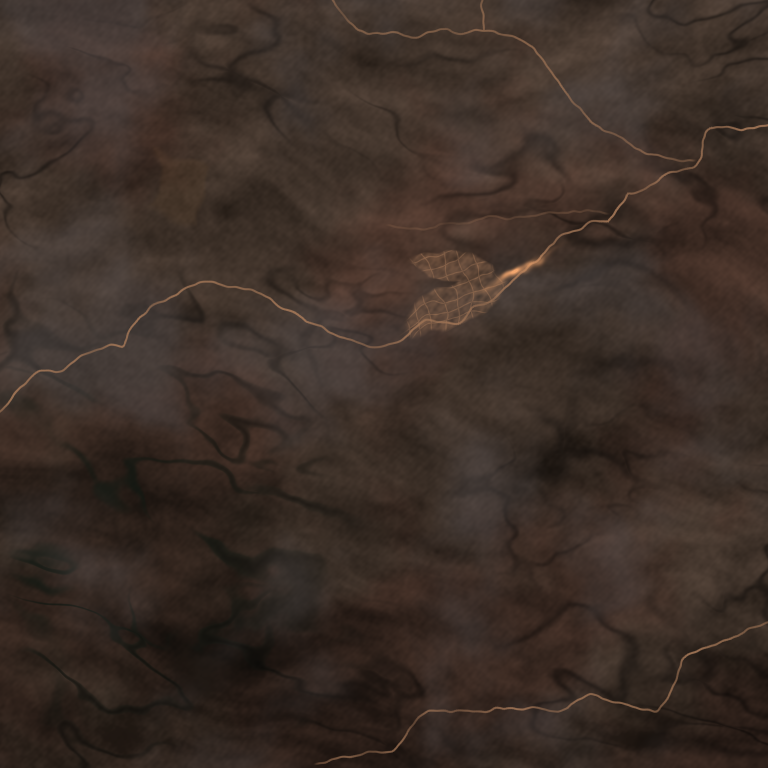
Give the GLSL for this texture, as a Shadertoy shader.

```glsl
// Dark upland seen from high above: creased brown hills under thin haze, crossed
// by winding pale roads with a small field settlement. Relief and haze are layers
// of warped gradient noise; each road is a sum of smooth steps, bent by noise.
const vec3 SHADOW = vec3(0.125, 0.095, 0.072);
const vec3 PALE_EARTH = vec3(0.385, 0.312, 0.265);
const vec3 RUST = vec3(0.250, 0.165, 0.132);
const vec3 FOREST = vec3(0.080, 0.115, 0.085);
const vec3 HAZE = vec3(0.318, 0.288, 0.283);
const vec3 ROAD = vec3(0.640, 0.465, 0.340);
const vec3 LAMP = vec3(0.950, 0.650, 0.430);
const float ROAD_HALF_WIDTH = 0.0010;
const float RELIEF = 0.50;
const float CREASE_DEPTH = 0.36;
const float HAZE_AMOUNT = 0.55;
const float GRAIN = 0.075;

vec2 gradientAt(vec2 cell) {
    uvec2 k = uvec2(ivec2(cell) + 4096);
    uint h = k.x * 73856093u ^ k.y * 19349663u;
    h = (h ^ (h >> 15)) * 739391u;
    h = (h ^ (h >> 13)) * 668265u;
    float angle = float((h >> 8) & 65535u) / 65536.0 * 6.28318;
    return vec2(cos(angle), sin(angle));
}

float noise(vec2 p) {
    vec2 i = floor(p), f = p - i, o = vec2(1, 0);
    vec2 u = f * f * f * (f * (f * 6.0 - 15.0) + 10.0);
    float low = mix(dot(gradientAt(i), f), dot(gradientAt(i + o), f - o), u.x);
    float high = mix(dot(gradientAt(i + o.yx), f - o.yx), dot(gradientAt(i + o.xx), f - o.xx), u.x);
    return mix(low, high, u.y);
}

float fbm(vec2 p, int octaves) {
    float sum = 0.0, amp = 1.0;
    for (int i = 0; i < octaves; i++) {
        sum += amp * noise(p);
        p = mat2(1.6, 1.2, -1.2, 1.6) * p + 7.3;
        amp *= 0.5;
    }
    return sum;
}

float rise(float a, float b, float x) { return smoothstep(a, b, x); }

float span(float a, float b, float x) { return rise(a, a + 0.01, x) * (1.0 - rise(b - 0.01, b, x)); }

// Soft blob with radii r, tilted by the given slope
float blob(vec2 p, vec2 centre, vec2 r, float slope) {
    vec2 d = p - centre;
    d.y -= slope * d.x;
    d /= r;
    return exp(-dot(d, d));
}

// Anti-aliased stroke along the zero line of a field
float stroke(float field, float halfWidth, float pixel) {
    float steep = max(length(vec2(dFdx(field), dFdy(field))) / pixel, 0.2);
    float soft = max(pixel, 0.0012);
    return 1.0 - smoothstep(halfWidth - soft * 0.5, halfWidth + soft, abs(field) / steep);
}

void mainImage(out vec4 fragColor, in vec2 fragCoord) {
    float pixel = 1.0 / iResolution.y;
    vec2 p = fragCoord * pixel;

    // Hills, stretched sideways and warped
    vec2 warp = vec2(fbm(p * 3.0 + 3.0, 3), fbm(p * 3.0 + 31.0, 3));
    vec2 s = vec2(p.x * 0.75 + p.y * 0.15, p.y * 1.35 + p.x * 0.18) + 0.07 * warp;
    float light = fbm(s * 6.0, 6) - fbm(s * 6.0 + vec2(0.10, -0.16), 6);
    float tone = 0.40 + 0.28 * fbm(s * 3.2 + 11.0, 6) + 0.24 * (p.y - 0.5) + RELIEF * light;
    float strips = 0.6 + 0.9 * noise(vec2(s.x * 4.0, s.y * 17.0));
    tone += 0.26 * blob(p, vec2(0.58, 0.77), vec2(0.20, 0.08), 0.15) * strips;
    tone -= 0.18 * blob(p, vec2(0.32, 0.17), vec2(0.28, 0.16), -0.2);

    // Drainage creases: soft dark cores with one lit and one shaded bank
    float creases = 0.0;
    for (int i = 0; i < 3; i++) {
        float k = float(i);
        float n = fbm(s * (3.0 + 2.2 * k) + 19.0 * k, 3) + 0.05 * noise(p * 38.0);
        float broken = smoothstep(-0.05, 0.40, noise(p * 4.5 + 43.0 * k));
        tone += 0.75 * n * exp(-abs(n) * 8.0) * broken;
        creases = max(creases, exp(-n * n * 420.0) * broken);
    }

    // Ground colours
    float fine = noise(p * 85.0) + 0.9 * noise(p * 150.0)
               + noise(vec2(p.x + p.y, p.y - p.x) * vec2(50, 150)) + fbm(s * 32.0, 2);
    vec3 col = mix(SHADOW, PALE_EARTH, clamp(tone + GRAIN * fine, 0.0, 1.1));
    float rust = smoothstep(-0.15, 0.45, fbm(p * 3.5 + 71.0, 5) + 0.35 * (0.5 - p.y) + 0.1);
    col = mix(col, RUST * (0.50 + 1.1 * tone + GRAIN * fine), 0.65 * rust);
    float forest = blob(p, vec2(0.12, 0.30), vec2(0.24, 0.20), -0.1);
    col = mix(col, FOREST, forest * (0.10 + 0.75 * smoothstep(0.05, 0.5, creases)));
    col *= 1.0 - CREASE_DEPTH * creases;
    vec2 plot = mat2(0.97, 0.24, -0.24, 0.97) * (p - vec2(0.23, 0.755));
    float plotEdge = max(abs(plot.x) - 0.033, abs(plot.y) - 0.036) + 0.02 * noise(p * 22.0);
    col += vec3(0.045, 0.030, 0.014) * (1.0 - smoothstep(-0.006, 0.004, plotEdge));

    // Thin drifting haze, through which the grain still shows
    float haze = smoothstep(-0.12, 0.62, fbm(p * 4.6 + 0.2 * warp + 57.0, 4));
    col = mix(col, HAZE + 0.02 * fine * GRAIN * 8.0, HAZE_AMOUNT * haze);

    // Roads, as heights over x in bent space
    vec2 q = p + 0.013 * vec2(noise(p * 10.0), noise(p * 10.0 + 17.0))
               + 0.007 * vec2(noise(p * 32.0), noise(p * 32.0 + 29.0))
               + 0.002 * vec2(noise(p * 80.0), noise(p * 80.0 + 53.0));
    float x = q.x;
    float mainRoad = 0.45 + 0.07 * rise(-0.03, 0.07, x) + 0.03 * rise(0.07, 0.15, x)
        + 0.04 * rise(0.155, 0.185, x) + 0.045 * rise(0.17, 0.28, x) - 0.085 * rise(0.27, 0.50, x)
        + 0.025 * rise(0.50, 0.56, x) + 0.02 * rise(0.60, 0.62, x) + 0.12 * rise(0.59, 0.79, x)
        + 0.035 * rise(0.795, 0.82, x) + 0.03 * rise(0.82, 0.90, x) + 0.06 * rise(0.90, 0.93, x);
    float upperRoad = 1.0 - 0.042 * rise(0.43, 0.47, x) - 0.13 * rise(0.65, 0.80, x) - 0.04 * rise(0.78, 0.90, x);
    float lowerRoad = 0.005 + 0.015 * rise(0.42, 0.50, x) + 0.055 * rise(0.515, 0.56, x)
        + 0.02 * rise(0.73, 0.77, x) - 0.015 * rise(0.77, 0.84, x) + 0.07 * rise(0.85, 0.91, x) + 0.04 * rise(0.90, 1.0, x);
    float w = ROAD_HALF_WIDTH;
    float roads = stroke(q.y - mainRoad, w, pixel);
    roads = max(roads, 0.75 * stroke(q.y - upperRoad, w, pixel) * span(0.42, 0.905, x));
    roads = max(roads, 0.9 * stroke(q.y - lowerRoad, w, pixel) * rise(0.41, 0.42, x));
    roads = max(roads, 0.3 * stroke(q.y - 0.705 - 0.02 * rise(0.50, 0.80, x), w, pixel) * span(0.50, 0.80, x));
    roads = max(roads, 0.65 * stroke(x - 0.63, w, pixel) * rise(0.955, 0.96, q.y));
    roads *= 0.85 + 0.6 * noise(p * 23.0);

    // Settlement: pale fields, a web of lanes and a bright street
    float fields = max(blob(q, vec2(0.585, 0.653), vec2(0.055, 0.019), -0.1), blob(q, vec2(0.59, 0.602), vec2(0.066, 0.032), 0.45));
    fields = smoothstep(0.30, 0.44, fields + 0.14 * noise(p * 40.0));
    float bend = 2.5 * noise(q * 22.0);
    float lanes = max(stroke(sin(q.x * 150.0 + q.y * 60.0 + bend), 0.0004, pixel), stroke(sin(q.y * 190.0 - q.x * 80.0 - bend), 0.0004, pixel));
    float street = blob(q, vec2(0.675, 0.650), vec2(0.036, 0.0045), 0.50);
    col = mix(col, ROAD, fields * clamp(0.30 + 0.14 * fine + 0.30 * lanes, 0.0, 0.9));
    col = mix(col, ROAD, clamp(roads, 0.0, 1.0) * 0.9);
    col = mix(col, LAMP, clamp(street * (0.75 + 0.8 * noise(p * 75.0)), 0.0, 1.0));
    fragColor = vec4(clamp(col, 0.0, 1.0), 1.0);
}
```
